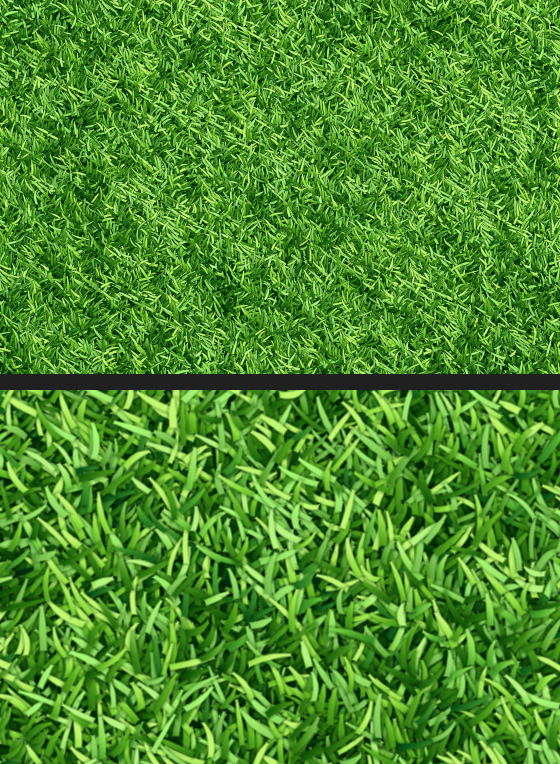
Top: the whole. Bottom: its middle third, enlarged.
Write a Shadertoy shader that draws this texture.

```glsl
float hash(vec2 p) {
    return fract(sin(dot(p, vec2(127.1, 311.7))) * 43758.5453);
}

float noise(vec2 p) {
    vec2 i = floor(p), f = fract(p);
    f = f * f * (3.0 - 2.0 * f);
    return mix(mix(hash(i), hash(i + vec2(1, 0)), f.x),
               mix(hash(i + vec2(0, 1)), hash(i + vec2(1, 1)), f.x), f.y);
}

// Green ramp from deep shade (0) to sunlit tip (1)
vec3 grassColor(float tone) {
    float t = clamp(tone, 0.0, 1.25) * 4.0;
    vec3 c = mix(vec3(0.00, 0.18, 0.00), vec3(0.09, 0.37, 0.03), clamp(t, 0.0, 1.0));
    c = mix(c, vec3(0.22, 0.52, 0.08), clamp(t - 1.0, 0.0, 1.0));
    c = mix(c, vec3(0.34, 0.67, 0.11), clamp(t - 2.0, 0.0, 1.0));
    c = mix(c, vec3(0.57, 0.88, 0.25), clamp(t - 3.0, 0.0, 1.0));
    return mix(c, vec3(0.76, 0.97, 0.44), clamp(t - 4.0, 0.0, 1.0));
}

// Distance to a slightly bent, tapering blade standing along y
float bladeDistance(vec2 p, float halfLength, float halfWidth, float bend) {
    float s = p.y / halfLength;
    float x = p.x - bend * (s * s - 0.4);
    float taper = 1.0 - 0.5 * smoothstep(0.0, 1.0, s);
    return max(abs(x) - halfWidth * taper, abs(p.y) - halfLength);
}

void mainImage(out vec4 fragColor, in vec2 fragCoord) {
    vec2 uv = fragCoord / iResolution.y;
    float soft = max(0.0014, 0.65 / iResolution.y);
    float patches = 0.18 * (noise(uv * 5.0 + 3.0) - 0.5) + 0.14 * (noise(uv * 16.0) - 0.5);

    // Shaded ground between the blades
    vec3 color = grassColor(0.3 * noise(uv * 90.0));

    // Layers of scattered blades, deepest first
    for (int layer = 0; layer < 10; layer++) {
        float depth = float(layer) / 9.0;
        vec2 grid = uv / 0.024 + vec2(0.37, 0.61) * float(layer);
        vec2 cell = floor(grid);

        for (int j = -1; j <= 1; j++)
        for (int i = -1; i <= 1; i++) {
            vec2 id = cell + vec2(i, j);
            vec2 seed = id + 71.3 * float(layer + 1);
            float pick = hash(seed + 5.2);
            float tint = hash(seed + 17.9);
            vec2 root = id + vec2(hash(seed), hash(seed + 9.4));
            vec2 p = (grid - root) * 0.024;

            // Lean to either side of upright
            float angle = (hash(seed + 23.6) - 0.5) * 2.7;
            float ca = cos(angle), sa = sin(angle);
            p = vec2(ca * p.x + sa * p.y, ca * p.y - sa * p.x);

            float halfLength = mix(0.010, 0.021, hash(seed + 31.1));
            float halfWidth = mix(0.0020, 0.0034, hash(seed + 43.7));
            float bend = (hash(seed + 57.3) - 0.5) * 0.007;
            float d = bladeDistance(p, halfLength, halfWidth, bend);

            // Light grows toward the tip and across the blade
            float along = clamp(p.y / halfLength, -1.0, 1.0);
            float tone = 0.62 * depth + 1.15 * pick - 0.24 + patches
                       + 0.20 * along + 0.06 * clamp(p.x / halfWidth, -1.0, 1.0);
            vec3 blade = grassColor(tone);
            float pale = step(0.68, tint) * smoothstep(0.5, 0.8, tone);
            blade = mix(blade, vec3(0.49, 0.77, 0.36) * (0.70 + 0.38 * tone), 0.8 * pale);
            blade += vec3(-0.04, -0.01, 0.06) * step(tint, 0.14);

            // Contact shadow, then the blade itself
            color *= 1.0 - vec3(0.36, 0.27, 0.38) * smoothstep(0.0038, -0.001, d);
            color = mix(color, blade, smoothstep(soft, -soft, d));
        }
    }
    fragColor = vec4(clamp(color, 0.0, 1.0), 1.0);
}
```
